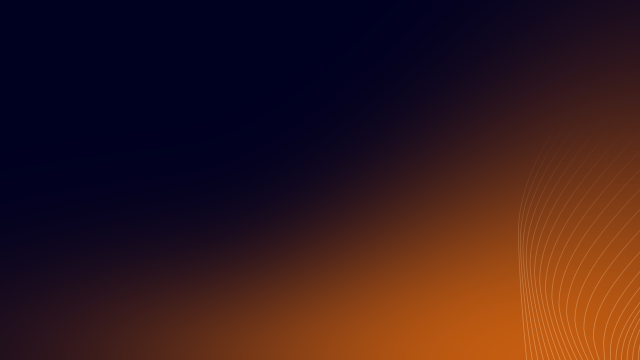
This background is drawn by a Shadertoy shader. Its source:

```glsl
// A warm orange glow rising from the lower right into a deep navy field,
// with a fan of fine pale curves. The glow is a Gaussian ridge whose height
// widens to the right; each curve bends around its own leftmost point.

const vec3 NAVY = vec3(0.0, 0.0, 0.125);
const vec3 ORANGE = vec3(0.77, 0.365, 0.065);
const vec3 LINE_COLOR = vec3(1.0, 0.80, 0.62);

const float ASPECT = 16.0 / 9.0;
const float GLOW_CENTER = 1.5;        // brightest place along the bottom
const float GLOW_WIDTH = 0.8;
const float GLOW_LOW = 0.20;          // vertical spread at the left
const float GLOW_RISE = 0.33;         // extra spread at the right

const int LINE_COUNT = 23;
const float LINE_WIDTH = 0.0021;
const float LINE_OPACITY = 0.42;
const float LINE_TOP = 0.72;          // height where the curves vanish
const float FOOT_START = 1.463;       // first curve on the bottom edge
const float FOOT_STEP = 0.0155;
const float FAN_SLOPE = 1.2;

float gaussian(float x, float sigma) {
    float q = x / sigma;
    return exp(-0.5 * q * q);
}

float glowAmount(vec2 p) {
    float spread = GLOW_LOW + GLOW_RISE * smoothstep(0.5, 2.05, p.x);
    return gaussian(p.x - GLOW_CENTER, GLOW_WIDTH) * gaussian(p.y, spread);
}

// Approximate distance from p to the curve with the given index
float curveDistance(vec2 p, float index) {
    float foot = FOOT_START + FOOT_STEP * index;
    float waist = max(0.352 - 0.022 * index, 0.001);
    float lean = max(0.023 + 0.0109 * index - 0.00088 * index * index, 0.0);
    float bend = max(0.46 - 0.02 * index, 0.2);
    float rise = p.y - waist;

    float x = foot - lean;
    float slope;
    if (rise > 0.0) {
        // Upper part: hyperbola opening to the right
        float arm = sqrt(rise * rise + bend * bend);
        x += FAN_SLOPE * (arm - bend);
        slope = FAN_SLOPE * rise / arm;
    } else {
        // Lower part: eases back to the foot
        float fall = -rise / waist;
        x += lean * pow(fall, 1.5);
        slope = 1.5 * lean / waist * sqrt(fall);
    }
    return abs(p.x - x) / sqrt(1.0 + slope * slope);
}

float fanCoverage(vec2 p, float pixel) {
    float coverage = 0.0;
    for (int i = 0; i < LINE_COUNT; i++) {
        float d = curveDistance(p, float(i));
        float edge = (0.5 * (LINE_WIDTH + pixel) - d) / pixel;
        coverage = max(coverage, clamp(edge, 0.0, min(1.0, LINE_WIDTH / pixel)));
    }
    return coverage;
}

void mainImage(out vec4 fragColor, in vec2 fragCoord) {
    vec2 p = fragCoord / iResolution.xy * vec2(ASPECT, 1.0);
    float pixel = 1.0 / iResolution.y;

    // Background glow
    vec3 color = mix(NAVY, ORANGE, glowAmount(p));

    // Curves, fading with height
    float fade = 1.0 - smoothstep(0.0, LINE_TOP, p.y);
    color = mix(color, LINE_COLOR, LINE_OPACITY * fade * fanCoverage(p, pixel));

    fragColor = vec4(color, 1.0);
}
```
